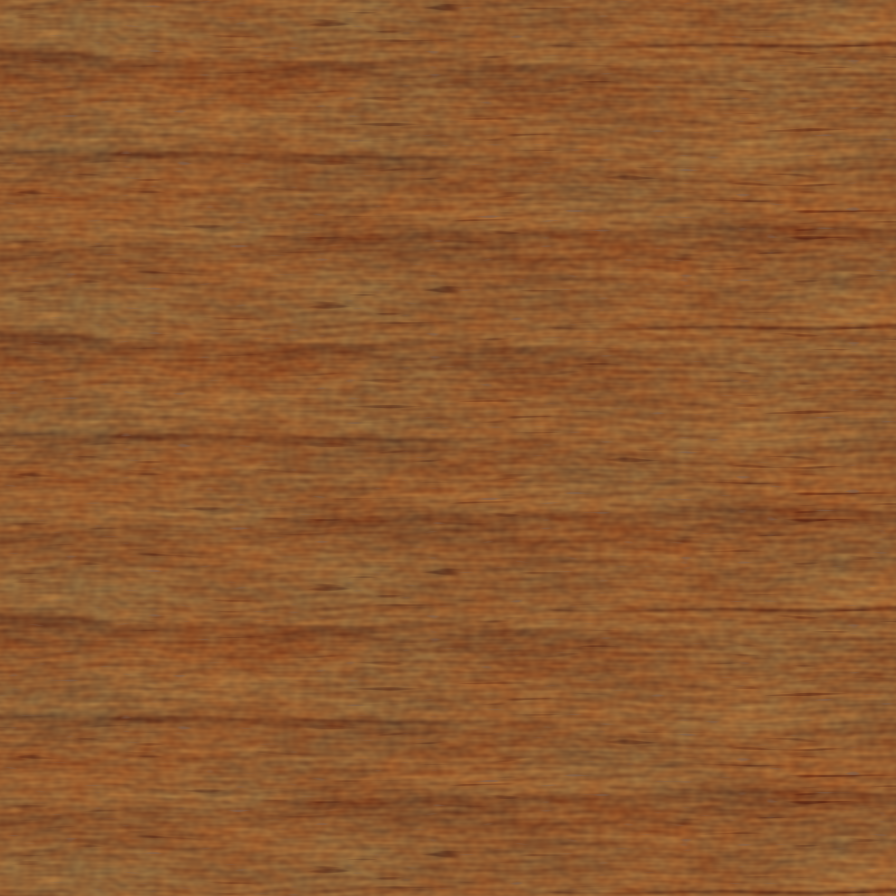
This texture is drawn by a WebGL 2 fragment shader. Its source:

```glsl
#version 300 es
precision highp float;

uniform vec2 u_resolution;
out vec4 fragColor;

// Palette
const vec3 DARK_WOOD = vec3(0.400, 0.204, 0.110);
const vec3 LIGHT_WOOD = vec3(0.680, 0.465, 0.243);
const vec3 GREY_FLECK = vec3(0.49, 0.39, 0.35);
const vec3 TINT_SHIFT = vec3(-0.035, 0.025, 0.035);

// Growth rings, one component per ring of a repeat
const float REPEAT = 0.315;
const vec3 RING_START = vec3(0.058, 0.172, 0.276);
const vec3 RING_TILT = vec3(0.026, 0.012, -0.032);
const vec3 RING_LEFT = vec3(1.00, 0.50, 0.50);
const vec3 RING_RIGHT = vec3(0.50, 0.30, 1.10);
const float RING_FADE = 0.032;
const float RING_EDGE = 0.007;
const float RING_WAVE = 0.017;
const float RING_DEPTH = 0.42;

// Thin latewood lines: start, slope, half thickness
const vec3 LEFT_LINE = vec3(0.169, 0.015, 0.0040);
const vec3 RIGHT_LINE = vec3(0.057, -0.008, 0.0024);
const float LINE_DEPTH = 0.34;
const float LINE_GLOW = 0.13;

// Grain
const float BASE_TONE = 0.645;
const float BROAD = 0.18;
const float LONG_STREAK = 0.26;
const float FINE_STREAK = 0.26;
const float MOTTLE = 0.22;
const float PORE_DEPTH = 0.42;
const float GRAIN_BEND = 0.014;

vec2 gradient(vec2 cell) {
    uvec2 q = uvec2(ivec2(cell));
    uint h = q.x * 1664525u + q.y * 22695477u + 12345u;
    h = (h ^ (h >> 15u)) * 739397u;
    h = (h ^ (h >> 13u)) * 277803u;
    float angle = float((h ^ (h >> 16u)) & 65535u) / 65536.0 * 6.2832;
    return vec2(cos(angle), sin(angle));
}

// Gradient noise that repeats vertically after a whole number of rows
float noise(vec2 p, float rows) {
    vec2 cell = floor(p), f = p - cell;
    vec2 w = f * f * f * (f * (f * 6.0 - 15.0) + 10.0);
    float y0 = mod(cell.y, rows), y1 = mod(cell.y + 1.0, rows);
    float a = dot(gradient(vec2(cell.x, y0)), f);
    float b = dot(gradient(vec2(cell.x + 1.0, y0)), f - vec2(1.0, 0.0));
    float c = dot(gradient(vec2(cell.x, y1)), f - vec2(0.0, 1.0));
    float d = dot(gradient(vec2(cell.x + 1.0, y1)), f - vec2(1.0));
    return mix(mix(a, b, w.x), mix(c, d, w.x), w.y);
}

// Noise stretched over the repeat; seed picks an independent field
float grain(vec2 p, float columns, float rows, float seed) {
    return noise(vec2(p.x * columns + seed * 211.0, p.y * rows), rows);
}

// Signed distance below a level, wrapped to the repeat
float below(float depth, float level) {
    return mod(depth - level + 0.5 * REPEAT, REPEAT) - 0.5 * REPEAT;
}

// Sharp upper edge, slow fade downwards
float ringShade(float x, float depth) {
    float shade = 0.0;
    for (int k = 0; k < 3; k++) {
        float row = float(k) * 3.0 + 0.4;
        float wave = noise(vec2(x * 5.0 + 3.0, row), 64.0)
                   + 0.35 * noise(vec2(x * 14.0, row + 20.0), 64.0);
        float d = below(depth, RING_START[k] + RING_TILT[k] * x + RING_WAVE * wave);
        float strength = mix(RING_LEFT[k], RING_RIGHT[k], smoothstep(0.2, 0.8, x))
                       * (1.0 + 0.9 * noise(vec2(x * 6.0, row + 40.0), 64.0));
        shade += strength * smoothstep(-0.3 * RING_EDGE, RING_EDGE, d)
               * exp(-max(d, 0.0) / RING_FADE);
    }
    return shade;
}

// Dark thin line with a golden strip above it
float lineTone(float x, float depth, vec3 line, float mask) {
    float wobble = 0.005 * noise(vec2(x * 6.0, line.x * 90.0), 64.0);
    float d = below(depth, line.x + line.y * x + wobble);
    float core = exp(-d * d / (line.z * line.z));
    float glow = smoothstep(0.0, -0.006, d) * exp(min(d, 0.0) / 0.012);
    return mask * (LINE_GLOW * glow - LINE_DEPTH * core);
}

void main() {
    vec2 uv = gl_FragCoord.xy / u_resolution;
    float depth = 1.0 - uv.y;
    vec2 p = vec2(uv.x, depth / REPEAT);
    p.y += GRAIN_BEND * grain(p, 4.0, 3.0, 1.0);

    // Rings and lines
    float tone = BASE_TONE - RING_DEPTH * ringShade(uv.x, depth);
    tone += lineTone(uv.x, depth, LEFT_LINE, 1.0 - smoothstep(0.3, 0.72, uv.x));
    tone += lineTone(uv.x, depth, RIGHT_LINE, smoothstep(0.55, 0.75, uv.x));

    // Fibres and mottling
    tone += BROAD * grain(p, 4.0, 6.0, 2.0);
    tone += LONG_STREAK * grain(p, 9.0, 43.0, 3.0);
    tone += FINE_STREAK * grain(p, 26.0, 71.0, 4.0);
    tone += MOTTLE * grain(p, 95.0, 47.0, 5.0);

    // Short dark pores, gathered in patches
    float patches = smoothstep(-0.25, 0.3, grain(p, 5.0, 7.0, 6.0));
    tone -= PORE_DEPTH * patches * smoothstep(0.28, 0.56, grain(p, 15.0, 53.0, 7.0));

    // Colour, with a faint hue drift and rare grey flecks
    vec3 colour = mix(DARK_WOOD, LIGHT_WOOD, clamp(tone, -0.15, 1.15));
    colour += TINT_SHIFT * (grain(p, 40.0, 29.0, 8.0) + grain(p, 6.0, 5.0, 9.0));
    float fleck = smoothstep(0.40, 0.62, grain(p, 32.0, 59.0, 10.0));
    fragColor = vec4(mix(colour, GREY_FLECK, 0.5 * fleck), 1.0);
}
```
